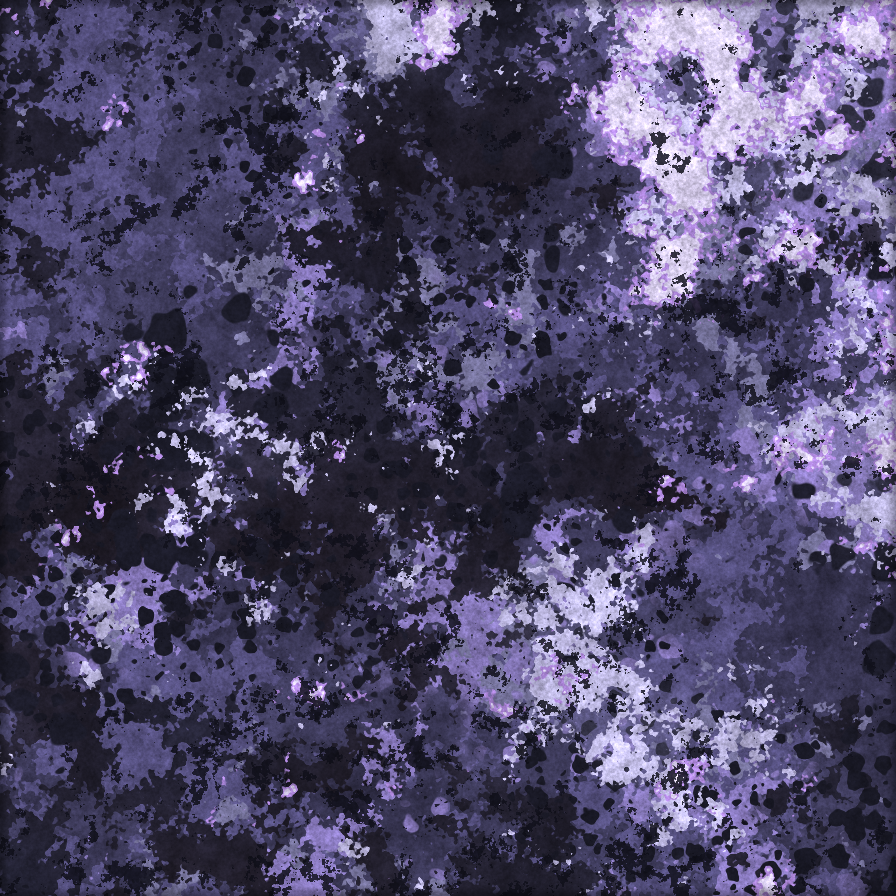
This texture is drawn by a WebGL 1 fragment shader. Its source:

```glsl
precision highp float;
uniform vec2 u_resolution;

float hash(vec2 p) {
  vec3 q = fract(vec3(p.xyx) * 0.1031);
  q += dot(q, q.yzx + 33.33);
  return fract((q.x + q.y) * q.z);
}

float noise(vec2 p) {
  vec2 i = floor(p), f = fract(p);
  f = f * f * (3.0 - 2.0 * f);
  return mix(mix(hash(i), hash(i + vec2(1, 0)), f.x),
             mix(hash(i + vec2(0, 1)), hash(i + vec2(1, 1)), f.x), f.y);
}

// Fractal noise scaled to zero mean and unit deviation
float fbm(vec2 p, float gain) {
  float sum = 0.0, power = 0.0, amp = 1.0;
  for (int i = 0; i < 5; i++) {
    sum += amp * (noise(p) - 0.5);
    power += amp * amp;
    amp *= gain;
    p = mat2(1.6, 1.2, -1.2, 1.6) * p + 17.3;
  }
  return sum / (0.2145 * sqrt(power));
}

// Broad patches whose borders crumble into flecks
float patches(vec2 uv, float scale, float seed) {
  return 0.74 * fbm(uv * scale + seed, 0.55)
       + 0.67 * fbm(uv * 19.0 + seed * 1.7, 0.82);
}

float cover(float field, float level) {
  return smoothstep(level - 0.11, level + 0.11, field);
}

// Round paint drops with uneven rims, gathered in clusters
float drops(vec2 uv, float scale, float seed) {
  vec2 p = uv * scale + seed;
  p += 0.35 * (vec2(noise(p * 2.3), noise(p * 2.3 + 40.0)) - 0.5);
  vec2 cell = floor(p);
  float mask = 0.0;
  for (int y = -1; y <= 1; y++) {
    for (int x = -1; x <= 1; x++) {
      vec2 id = cell + vec2(x, y);
      vec2 center = id + 0.2 + 0.6 * vec2(hash(id + 3.1), hash(id + 71.7));
      float cluster = smoothstep(0.45, 0.75, noise(id * 5.0 / scale + seed));
      float radius = 0.65 * cluster * pow(hash(id + 19.9), 2.0);
      mask = max(mask, 1.0 - smoothstep(radius - 0.06, radius + 0.02, length(p - center)));
    }
  }
  return mask;
}

void main() {
  vec2 uv = gl_FragCoord.xy / u_resolution;
  float light = fbm(uv * 3.6 + 8.4, 0.55);
  float crumble = fbm(uv * 21.0 + 61.0, 0.82);
  float haze = fbm(uv * 9.0 + 131.0, 0.7);

  vec3 ink = vec3(0.12, 0.12, 0.18);
  vec3 slate = vec3(0.34, 0.32, 0.51);
  vec3 violet = vec3(0.54, 0.48, 0.75);
  vec3 lilac = vec3(0.46, 0.45, 0.61);
  vec3 pale = vec3(0.74, 0.72, 0.88);

  // Worn middle coats
  vec3 color = vec3(0.23, 0.22, 0.34) * (1.0 + 0.1 * haze);
  color = mix(color, slate, 0.95 * cover(patches(uv, 5.0, 23.0), 0.25));
  color = mix(color, lilac, cover(0.4 * light + 0.92 * patches(uv, 7.0, 47.0), 1.05));
  color = mix(color, violet, cover(0.45 * light + 0.9 * patches(uv, 6.0, 89.0), 1.1));
  color = mix(color, violet * 0.93, drops(uv, 34.0, 12.0) * smoothstep(-0.6, 0.6, light));

  // Dark coat with spatter around it
  float darkField = 0.9 * patches(uv, 4.5, 113.0) - 0.45 * light;
  vec3 darkTone = ink * (1.0 + 0.12 * haze) + vec3(0.015, 0.0, -0.01) * noise(uv * 5.0);
  color = mix(color, darkTone, 0.97 * cover(darkField, 0.5));
  color = mix(color, ink * 0.8, drops(uv, 52.0, 37.0));
  color = mix(color, ink * 0.9, drops(uv, 25.0, 75.0));

  // Pale bursts and bright flecks over a faint bloom
  color = mix(color, lilac, 0.3 * smoothstep(0.9, 2.0, light));
  float paleField = 0.76 * light + 0.65 * crumble;
  color = mix(color, pale * (1.0 + 0.06 * haze), 0.96 * cover(paleField, 1.42));
  float glint = 0.5 * light + 0.86 * patches(uv, 8.0, 151.0);
  color = mix(color, vec3(0.68, 0.53, 0.86), cover(glint, 1.75));
  color = mix(color, vec3(0.86, 0.82, 0.95), cover(glint, 2.15));

  // Black pits, fine grain and darkened border
  float pits = 0.35 * fbm(uv * 7.0 + 201.0, 0.6) + 0.94 * fbm(uv * 38.0 + 181.0, 0.8);
  color = mix(color, vec3(0.06, 0.06, 0.10), 0.85 * cover(pits, 1.5));
  color *= 1.0 + 0.07 * fbm(uv * 60.0 + 211.0, 0.9) + 0.16 * (noise(uv * 390.0) - 0.5);
  vec2 border = min(uv, 1.0 - uv);
  color *= mix(0.7, 1.0, smoothstep(0.0, 0.012, min(border.x, border.y)));
  gl_FragColor = vec4(clamp(color, 0.0, 1.0), 1.0);
}
```
